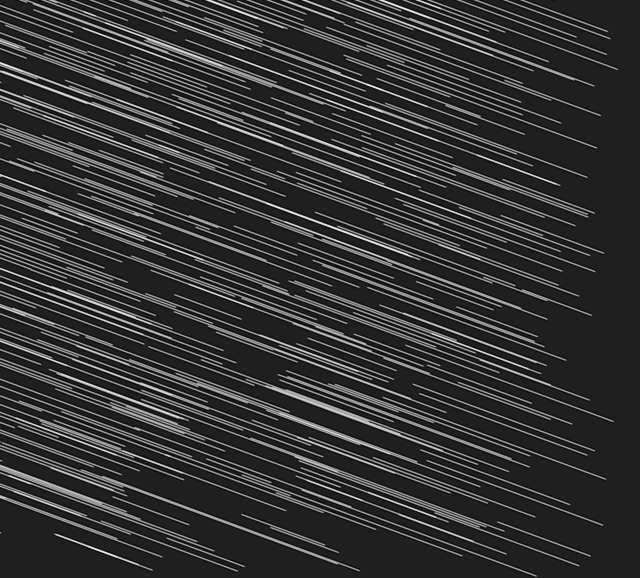
Reproduce this pattern procedurally as a Shadertoy shader.

```glsl
// Fine pale rain streaks falling to the right across a charcoal ground.
// Several layers of slanted lanes each hold one random streak per cell;
// streaks that would run past the right or bottom margin are left out.

const vec3 GROUND = vec3(0.122);
const vec3 HALO = vec3(0.066);
const vec3 STREAK = vec3(0.99);

const float SLOPE_ANGLE = 0.352;    // downward tilt in radians
const int LAYERS = 6;
const float LANE_WIDTH = 0.030;     // all lengths are in canvas widths
const float CELL_LENGTH = 0.45;
const float MIN_LENGTH = 0.10;
const float MAX_LENGTH = 0.43;
const float THICKNESS = 0.00142;
const float HALO_INNER = 0.0030;
const float HALO_OUTER = 0.0043;
const float LANE_MARGIN = 0.15;     // keeps streak and halo inside a lane
const float RIGHT_LIMIT = 0.977;
const float BOTTOM_LIMIT = 0.002;

// Four random values for one streak
vec4 hash4(vec3 seed) {
    vec4 q = fract(seed.xyzx * vec4(0.1031, 0.1030, 0.0973, 0.1099));
    q += dot(q, q.wzxy + 33.33);
    return fract((q.xxyz + q.yzzw) * q.zywx);
}

// Returns line coverage in x and halo strength in y
vec2 streakLayer(vec2 along, vec2 across, vec2 p, float layer, float pixel) {
    vec2 uv = vec2(dot(p, along), dot(p, across));

    // Lane and cell of this point, with a random shift for every lane
    float phase = hash4(vec3(layer, 71.0, 13.0)).x * LANE_WIDTH;
    float lane = floor((uv.y + phase) / LANE_WIDTH);
    float shift = hash4(vec3(lane + 200.0, layer, 47.0)).y * CELL_LENGTH;
    float cell = floor((uv.x + shift) / CELL_LENGTH);
    vec4 rnd = hash4(vec3(lane + 300.0, cell + 50.0, layer + 5.0));

    // Streak placement inside the cell
    float offset = mix(LANE_MARGIN, 1.0 - LANE_MARGIN, rnd.x);
    float center = (lane + offset) * LANE_WIDTH - phase;
    float span = mix(MIN_LENGTH, MAX_LENGTH, rnd.y);
    float start = cell * CELL_LENGTH - shift + rnd.z * (CELL_LENGTH - span);
    vec2 tip = along * (start + span) + across * center;

    // Ragged margins: each streak varies its own right limit a little
    float limit = RIGHT_LIMIT - 0.02 * rnd.w;
    float kept = step(tip.x, limit) * step(BOTTOM_LIMIT, tip.y);

    // Soft cross section that keeps its total light at any resolution
    float dist = abs(uv.y - center);
    float radius = 0.5 * THICKNESS + pixel;
    float peak = THICKNESS / radius;
    float line = peak * (1.0 - smoothstep(0.0, radius, dist));
    line = mix(line, 1.0 - smoothstep(0.5 * (THICKNESS - pixel),
               0.5 * (THICKNESS + pixel), dist),
               1.0 - smoothstep(0.3, 0.8, pixel / THICKNESS));
    float halo = 1.0 - smoothstep(HALO_INNER, HALO_OUTER, dist);

    // Antialiased ends
    float ends = smoothstep(-pixel, pixel, uv.x - start)
               * smoothstep(-pixel, pixel, start + span - uv.x);
    return vec2(line, halo) * ends * kept;
}

void mainImage(out vec4 fragColor, in vec2 fragCoord) {
    vec2 p = fragCoord / iResolution.x;
    float pixel = 1.0 / iResolution.x;
    vec2 along = vec2(cos(SLOPE_ANGLE), -sin(SLOPE_ANGLE));
    vec2 across = vec2(-along.y, along.x);

    // Overlapping streaks build up towards white
    float bare = 1.0;
    float halo = 0.0;
    for (int i = 0; i < LAYERS; i++) {
        vec2 s = streakLayer(along, across, p, float(i) + 1.0, pixel);
        bare *= 1.0 - s.x;
        halo = max(halo, s.y);
    }

    vec3 color = mix(GROUND, HALO, halo);
    color = mix(color, STREAK, 1.0 - bare);
    fragColor = vec4(color, 1.0);
}
```
